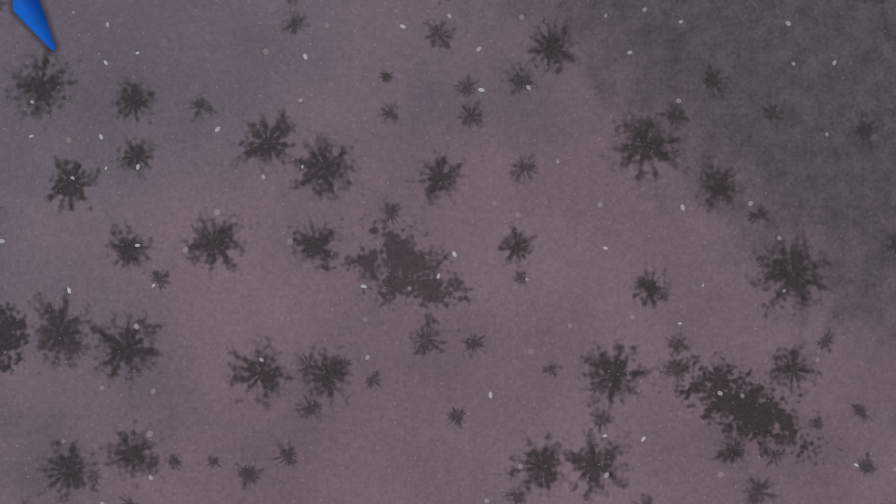
A Shadertoy shader for this texture:

```glsl
// Bare mauve earth from above, with dark weed tufts, a mossy corner, pale pebbles and a blue cone.

vec3 hash3(vec2 p) {
    vec3 h = fract(p.xyx * vec3(0.1031, 0.1030, 0.0973));
    h += dot(h, h.yxz + 33.33);
    return fract((h.xxy + h.yzz) * h.zyx);
}

float gradientNoise(vec2 p) {
    vec2 i = floor(p), f = fract(p);
    vec2 u = f * f * f * (f * (f * 6.0 - 15.0) + 10.0);
    vec2 e = vec2(0.0, 1.0);
    float a = dot(hash3(i).xy * 2.0 - 1.0, f);
    float b = dot(hash3(i + e.yx).xy * 2.0 - 1.0, f - e.yx);
    float c = dot(hash3(i + e.xy).xy * 2.0 - 1.0, f - e.xy);
    float d = dot(hash3(i + e.yy).xy * 2.0 - 1.0, f - e.yy);
    return mix(mix(a, b, u.x), mix(c, d, u.x), u.y);
}

float fbm(vec2 p) {
    float sum = 0.0, amp = 1.0;
    for (int i = 0; i < 5; i++) {
        sum += amp * gradientNoise(p);
        p = mat2(1.6, 1.2, -1.2, 1.6) * p + 17.3;
        amp *= 0.55;
    }
    return sum;
}

// Scattered tufts with spiky, frayed outlines
float tufts(vec2 p, float cell, float chance, float fray) {
    float cover = 0.0;
    for (int j = -1; j <= 1; j++)
    for (int i = -1; i <= 1; i++) {
        vec2 id = floor(p / cell) + vec2(i, j);
        vec3 rnd = hash3(id + cell * 900.0);
        float size = cell * mix(0.16, 0.36, hash3(id + 71.0).x);
        vec2 q = (p - (id + 0.2 + 0.6 * rnd.xy) * cell) / size;
        float spikes = gradientNoise(normalize(q + 0.0001) * 3.0 + id * 7.0);
        float edge = length(q) + spikes * 0.9 + fray;
        cover = max(cover, step(rnd.z, chance) * (1.0 - smoothstep(0.2, 1.25, edge)));
    }
    return cover;
}

// One large ragged patch, stretched along a falling diagonal
float patchCover(vec2 p, vec2 centre, vec2 size, float fray) {
    vec2 q = mat2(0.87, 0.5, -0.5, 0.87) * (p - centre);
    q = vec2(dot(p - centre, vec2(0.87, -0.5)), q.y * 0.0 + dot(p - centre, vec2(0.5, 0.87)));
    return 1.0 - smoothstep(0.45, 1.2, length(q / size) + fray * 1.3);
}

// Pebbles: x is coverage, y is a random brightness
vec2 pebbles(vec2 p, float cell, float radius, float chance) {
    vec2 id = floor(p / cell);
    vec3 rnd = hash3(id + cell * 3000.0);
    vec3 form = hash3(id + 213.0);
    vec2 q = p - (id + 0.25 + 0.5 * rnd.xy) * cell;
    float turn = form.x * 6.283;
    q = mat2(cos(turn), sin(turn), -sin(turn), cos(turn)) * q;
    float d = length(q * vec2(1.0, 1.0 + 0.8 * form.y)) - radius * mix(0.5, 1.0, form.z);
    float soft = 0.6 / iResolution.y + 0.0008;
    return vec2(step(rnd.z, chance) * (1.0 - smoothstep(-soft, soft, d)), form.y);
}

void mainImage(out vec4 fragColor, in vec2 fragCoord) {
    vec2 p = fragCoord / iResolution.y;
    float broad = fbm(p * 3.0);
    float fine = gradientNoise(p * 130.0);
    float grain = 0.6 * fine + 0.4 * gradientNoise(p * 60.0 + 9.0);

    // Earth drifts from violet at the upper left to warm pink below
    float warmth = smoothstep(-0.5, 0.5, 0.8 * p.x - p.y + 0.2 + broad * 0.6);
    vec3 col = mix(vec3(0.402, 0.365, 0.414), vec3(0.434, 0.373, 0.406), warmth);
    col *= 1.0 + 0.12 * broad + 0.15 * grain;

    // Moss spreads from the upper right corner
    float moss = dot(p, vec2(0.7, 0.715)) - 1.44 + 0.22 * broad + 0.12 * fbm(p * 14.0);
    moss = smoothstep(-0.12, 0.16, moss);
    col = mix(col, vec3(0.305, 0.283, 0.302) * (1.0 + 0.28 * grain + 0.2 * fbm(p * 22.0)), moss * 0.85);

    // Weeds
    float fray = 0.7 * gradientNoise(p * 38.0) + 0.7 * gradientNoise(p * 95.0);
    float weeds = tufts(p, 0.19, 0.45, fray);
    weeds = max(weeds, 0.8 * tufts(p + 3.7, 0.085, 0.2, fray));
    weeds = max(weeds, patchCover(p, vec2(1.48, 0.19), vec2(0.15, 0.06), fray));
    weeds = max(weeds, patchCover(p, vec2(0.0, 0.33), vec2(0.06, 0.07), fray));
    weeds = max(weeds, 0.8 * patchCover(p, vec2(0.8, 0.47), vec2(0.11, 0.07), fray + 0.8 * gradientNoise(p * 18.0)));
    col = mix(col, vec3(0.2, 0.18, 0.188) * (1.0 + 0.35 * grain), weeds * 0.8);

    // Grit and larger pale stones
    vec2 grit = pebbles(p, 0.021, 0.0024, 0.3);
    col = mix(col, vec3(0.54, 0.50, 0.52), grit.x * (0.25 + 0.5 * grit.y) * (1.0 - 0.5 * moss));
    vec2 stone = pebbles(p + 5.0, 0.075, 0.0065, 0.2);
    col = mix(col, mix(vec3(0.50, 0.45, 0.46), vec3(0.70, 0.71, 0.76), stone.y), stone.x * 0.85);

    // Blue cone lying on its side
    vec2 axis = vec2(0.051, -0.083);
    vec2 q = p - vec2(0.053, 0.99);
    float along = clamp(dot(q, axis) / dot(axis, axis), 0.0, 1.0);
    float cone = length(q - axis * along) - mix(0.028, 0.006, along);
    float side = dot(q, vec2(0.85, 0.52)) / 0.03;
    vec3 blue = mix(vec3(0.10, 0.36, 0.74), vec3(0.06, 0.22, 0.52), smoothstep(-0.5, 0.8, side));
    col *= 1.0 - 0.3 * (1.0 - smoothstep(0.0, 0.015, cone));
    col = mix(col, blue, 1.0 - smoothstep(-0.002, 0.002, cone));

    fragColor = vec4(col, 1.0);
}
```
